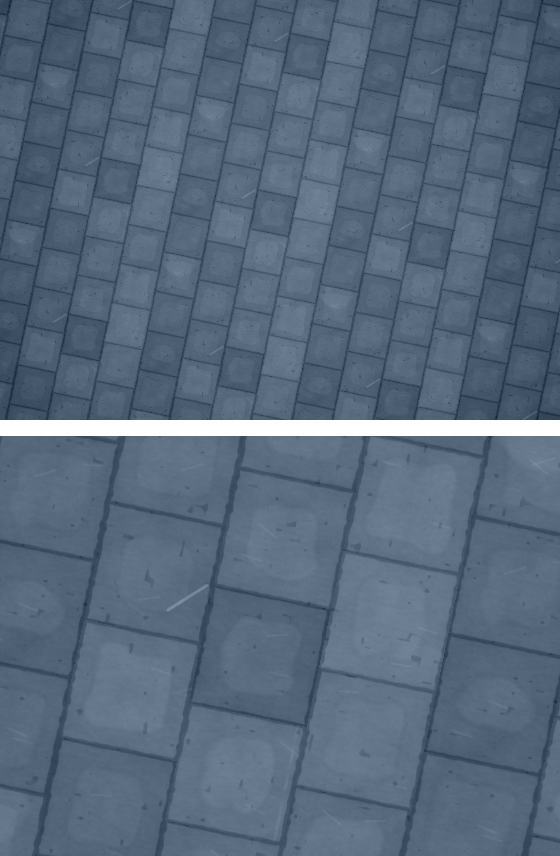
Top: the whole. Bottom: its middle third, enlarged.
Write a WebGL 2 fragment shader that draws this texture.

```glsl
#version 300 es
precision highp float;
// Worn blue-grey square pavers in a tilted running bond, darkening to the corners.
uniform vec2 u_resolution;
out vec4 fragColor;

float hash(vec2 p) {
  return fract(sin(dot(p, vec2(127.1, 311.7))) * 43758.5453);
}

float noise(vec2 p) {
  vec2 i = floor(p), f = fract(p);
  f = f * f * (3.0 - 2.0 * f);
  return mix(mix(hash(i), hash(i + vec2(1, 0)), f.x),
             mix(hash(i + vec2(0, 1)), hash(i + vec2(1, 1)), f.x), f.y);
}

float fbm(vec2 p) {
  float sum = 0.0, amp = 0.5;
  for (int i = 0; i < 4; i++) {
    sum += amp * noise(p);
    p = p * 2.1 + 7.3;
    amp *= 0.5;
  }
  return sum;
}

float roundBox(vec2 p, vec2 halfSize, float radius) {
  vec2 d = abs(p) - halfSize + radius;
  return length(max(d, 0.0)) + min(max(d.x, d.y), 0.0) - radius;
}

float segment(vec2 p, vec2 a, vec2 b) {
  vec2 ab = b - a;
  return length(p - a - ab * clamp(dot(p - a, ab) / dot(ab, ab), 0.0, 1.0));
}

// Soft coverage of a line around distance d.
float stroke(float d, float halfWidth, float soft) {
  return 1.0 - smoothstep(halfWidth - soft, halfWidth + soft, d);
}

// Brightness of the sixteen pavers in one repeat, column by column.
const float TONE[16] = float[16](
  1.0, 0.75, 0.55, 0.80,
  0.30, 0.15, 0.28, 0.50,
  0.38, 0.72, 0.28, 0.45,
  0.62, 0.12, 0.80, 0.60);

void main() {
  // Canvas heights, y pointing down, then tilted paver units.
  vec2 uv = vec2(gl_FragCoord.x, u_resolution.y - gl_FragCoord.y) / u_resolution.y;
  float c = cos(0.2042), s = sin(0.2042);
  vec2 p = vec2(c * uv.x + s * uv.y, c * uv.y - s * uv.x) * 10.5 - vec2(8.273, 2.838);
  float px = 10.5 / u_resolution.y;

  // Running bond: odd columns slide by half a paver; wear repeats every 4 x 4.
  float column = floor(p.x);
  p.y += 0.5 * mod(column, 2.0);
  vec2 id = mod(vec2(column, floor(p.y)), 4.0);
  vec2 local = fract(p) - 0.5;
  int index = int(id.x) * 4 + int(id.y);
  float seed = hash(id + 3.7);
  vec2 grainPos = local + id * 13.0 + 5.0;

  // Paver tone with cloudy stains and fine streaked grain.
  float value = 0.368 + (TONE[index] - 0.5) * 0.088;
  value += (fbm(grainPos * 4.0) - 0.47) * 0.06;
  value += (noise(grainPos * vec2(17.0, 38.0)) - 0.5) * 0.018;
  value += (noise(grainPos * 55.0) - 0.5) * 0.016;

  // Worn plateau inside a darker rim; one paver wears to an oval.
  vec2 wobble = vec2(noise(grainPos * 5.0), noise(grainPos * 5.0 + 31.0)) - 0.5;
  vec2 w = local + wobble * 0.09;
  float plateau = roundBox(w, vec2(0.33, 0.35) - 0.04 * seed, 0.08 + 0.14 * seed);
  if (index == 5) plateau = (length(w / vec2(0.33, 0.22)) - 1.0) * 0.22;
  float depth = mix(0.014, 0.036, hash(id + 9.1));
  value += depth * (1.0 - smoothstep(-0.035, 0.03, plateau)) - 0.45 * depth;
  value -= 0.012 * exp(-pow(plateau / 0.025, 2.0));

  // Pale worn cap and chipped bright side on single pavers.
  if (index == 7) {
    float cap = length((w - vec2(0.0, -0.3)) / vec2(0.42, 0.36));
    value += 0.035 * (1.0 - smoothstep(0.8, 1.0, cap));
  }
  if (index == 14)
    value += 0.08 * stroke(abs(local.x - 0.43), 0.012, px) * noise(grainPos * 9.0);

  // One strong scratch per repeat, plus faint short ones.
  if (index == 8)
    value += 0.13 * stroke(segment(local, vec2(0.17, 0.28), vec2(0.45, 0.01)), 0.012, px);
  for (int i = 0; i < 2; i++) {
    vec2 k = id + float(i) * 6.3;
    vec2 start = (vec2(hash(k + 1.3), hash(k + 2.9)) - 0.5) * 0.7;
    vec2 reach = vec2(0.16, 0.18 * (hash(k + 4.1) - 0.5));
    value += 0.035 * stroke(segment(local, start, start + reach), 0.008, px);
  }

  // Dark pits.
  value -= 0.07 * smoothstep(0.86, 0.96, noise(grainPos * 16.0));

  // Rough wide grooves between columns, thin joints between rows.
  vec2 edge = 0.5 - abs(local);
  float rough = noise(grainPos * 21.0);
  float groove = stroke(edge.x, 0.018 + 0.018 * rough, px) * (0.75 + 0.25 * rough);
  float joint = stroke(edge.y, 0.014 + 0.008 * rough, px) * 0.8;
  value -= 0.028 * exp(-min(edge.x, edge.y) * 26.0);
  value -= 0.105 * max(groove, joint);

  // Corner falloff, then the slate tint.
  vec2 fromCentre = uv - 0.5 * vec2(u_resolution.x / u_resolution.y, 1.0);
  value -= 0.18 * dot(fromCentre, fromCentre);
  fragColor = vec4(value + vec3(0.0, 0.075, 0.148), 1.0);
}
```
